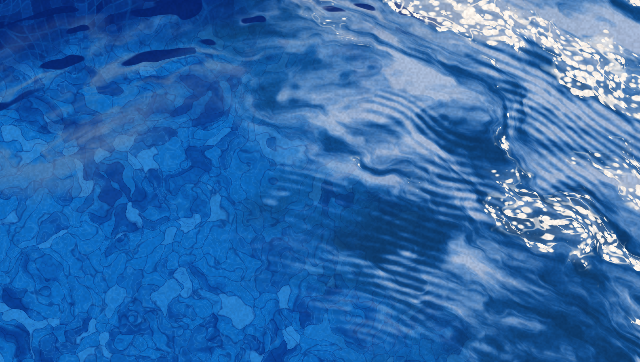
This texture is drawn by a WebGL 1 fragment shader. Its source:

```glsl
precision highp float;
uniform vec2 u_resolution;

const vec3 NAVY = vec3(0.02, 0.13, 0.42);
const vec3 DEEP = vec3(0.03, 0.24, 0.57);
const vec3 AZURE = vec3(0.05, 0.41, 0.75);
const vec3 SKY = vec3(0.20, 0.54, 0.84);
const vec3 TEAL = vec3(0.06, 0.27, 0.50);
const vec3 HAZE = vec3(0.35, 0.49, 0.66);
const vec3 PALE = vec3(0.57, 0.62, 0.71);
const vec3 GLINT = vec3(0.98, 0.95, 0.92);

const vec2 WAVE_SCALE = vec2(4.0, 12.0);
const vec2 GLINT_SCALE = vec2(42.0, 60.0);
const float FACET_SCALE = 21.0;
const float TILE_SCALE = 34.0;
const float RIPPLE_FREQ = 230.0;
const float RIPPLE_GAIN = 0.13;
const float GRAIN = 0.06;

float hash(vec2 p) {
  vec3 q = fract(vec3(p.xyx) * 0.1031);
  q += dot(q, q.yzx + 33.33);
  return fract((q.x + q.y) * q.z);
}

float noise(vec2 p) {
  vec2 i = floor(p), f = fract(p);
  f = f * f * (3.0 - 2.0 * f);
  return mix(mix(hash(i), hash(i + vec2(1, 0)), f.x),
             mix(hash(i + vec2(0, 1)), hash(i + vec2(1, 1)), f.x), f.y);
}

float fbm(vec2 p) {
  float sum = 0.0, amp = 0.53;
  for (int i = 0; i < 4; i++) {
    sum += amp * noise(p);
    p = p * 2.03 + vec2(17.3, 9.1);
    amp *= 0.5;
  }
  return sum;
}

// Nearest distance, gap to the second nearest, random value of the cell
vec3 cells(vec2 p) {
  vec2 base = floor(p);
  float near = 9.0, second = 9.0, id = 0.0;
  for (int y = -1; y <= 1; y++) {
    for (int x = -1; x <= 1; x++) {
      vec2 c = base + vec2(x, y);
      float d = length(c + vec2(hash(c), hash(c + 57.0)) - p);
      if (d < near) {
        second = near;
        near = d;
        id = hash(c + 113.0);
      } else {
        second = min(second, d);
      }
    }
  }
  return vec3(near, second - near, id);
}

// Refracted pool floor: bent facets and curled contour lines
vec3 poolFloor(vec2 p) {
  vec2 bend = vec2(fbm(p * 7.0), fbm(p * 7.0 + 31.0)) - 0.5;
  vec2 curl = vec2(noise(p * 24.0), noise(p * 24.0 + 71.0)) - 0.5;
  vec3 facet = cells((p + bend * 0.22 + curl * 0.035) * FACET_SCALE);
  float contour = fbm(p * 6.0 + bend * 4.0 + curl * 0.4);
  float line = pow(1.0 - abs(sin(contour * 42.0)), 3.0);
  float tone = 0.62 * facet.z + 1.5 * (contour - 0.5) + 0.33;
  vec3 col = mix(DEEP, AZURE, smoothstep(0.1, 0.85, tone));
  col = mix(col, SKY, 0.6 * smoothstep(0.86, 0.93, facet.z));
  col = mix(col, NAVY, 0.4 * (1.0 - smoothstep(0.0, 0.13, facet.y)));
  return mix(col, mix(DEEP, SKY, step(0.5, contour)), 0.4 * line);
}

// Dark mosaic seen through shallow ripples
vec3 mosaic(vec2 p) {
  vec2 wobble = vec2(noise(p * 13.0), noise(p * 13.0 + 43.0)) - 0.5;
  vec2 g = (mat2(0.96, -0.28, 0.28, 0.96) * p + wobble * 0.06) * TILE_SCALE;
  vec2 edge = 0.5 - abs(fract(g) - 0.5);
  float joint = 1.0 - smoothstep(0.02, 0.16, min(edge.x, edge.y));
  vec3 col = mix(NAVY, DEEP, 0.9 * hash(floor(g)));
  return mix(col, AZURE, 0.35 * joint * noise(p * 20.0));
}

void main() {
  vec2 p = gl_FragCoord.xy / u_resolution.y;
  vec2 uv = gl_FragCoord.xy / u_resolution;

  // Bent wave space: crests rise at the left and fall at the right
  vec2 flow = vec2(p.x - 0.4 * p.y, p.y - 0.3 * p.x + 0.3 * p.x * p.x);
  float warp = fbm(flow * vec2(4.0, 6.0)) - 0.5;
  float wave = fbm(flow * WAVE_SCALE + warp * vec2(2.0, 4.0));
  float chop = fbm(flow * vec2(13.0, 38.0) + warp * 7.0);

  // Regions
  float open = smoothstep(-0.16, 0.2, uv.x - 0.5 + 0.38 * (uv.y - 0.4) + 0.4 * warp);
  float shore = uv.y - 0.79 - 0.6 * uv.x + 0.35 * warp;
  float band = exp(-pow((shore + 0.15) / 0.15, 2.0)) * (1.0 - 0.6 * open);
  float sunny = smoothstep(0.5, 1.5, uv.x + 0.62 * uv.y);

  // Reflecting surface with fine ripple trains
  float train = smoothstep(0.42, 0.7, noise(flow * vec2(5.0, 7.0) + 5.0));
  float ripple = sin(flow.y * RIPPLE_FREQ + 16.0 * noise(flow * vec2(5.0, 7.0)));
  float light = wave + 0.55 * (chop - 0.5) + RIPPLE_GAIN * train * ripple
              + 0.2 * (sunny - 0.5) + 0.1 * (uv.y - 0.5);
  vec3 surface = mix(TEAL, HAZE, smoothstep(0.4, 0.72, light));
  surface = mix(surface, PALE, smoothstep(0.64, 0.86, light));
  surface *= 0.82 + 0.36 * smoothstep(0.2, 0.55, light);

  vec3 col = mix(poolFloor(p), surface, 0.94 * open);
  col = mix(col, mosaic(p), smoothstep(-0.1, 0.04, shore));

  // Hazy veil and the dark lenses inside it
  float veil = band * smoothstep(0.34, 0.66, wave + 0.35 * (chop - 0.5));
  col = mix(col, mix(HAZE, PALE, 0.5 * chop), 0.85 * veil);
  float lens = noise(flow * vec2(9.0, 26.0) + warp * 3.0);
  float lensArea = smoothstep(-0.27, -0.08, shore) * smoothstep(0.55, 0.7, uv.y);
  col = mix(col, NAVY, 0.9 * lensArea * smoothstep(0.67, 0.73, lens));

  // Sun glints gathered along the crests
  float level = mix(0.79, 0.45, sunny);
  float crest = fbm(flow * vec2(6.0, 12.0) + warp * 3.0 + 8.0);
  float cluster = smoothstep(level, level + 0.16, crest) * smoothstep(0.42, 0.6, uv.x);
  vec3 spark = cells(flow * GLINT_SCALE + warp * 6.0);
  float dots = smoothstep(0.0, 0.28, cluster * (0.25 + 0.5 * spark.z) - spark.x);
  float thread = abs(noise(flow * vec2(28.0, 52.0) + warp * 9.0) - 0.5);
  float net = cluster * (1.0 - smoothstep(0.02, 0.12, thread));
  col = mix(col, PALE, 0.35 * cluster);
  col = mix(col, GLINT, clamp(dots + 0.85 * net, 0.0, 1.0));

  col *= 1.0 + GRAIN * (noise(p * 190.0) - 0.5) * 2.0;
  gl_FragColor = vec4(clamp(col, 0.0, 1.0), 1.0);
}
```
